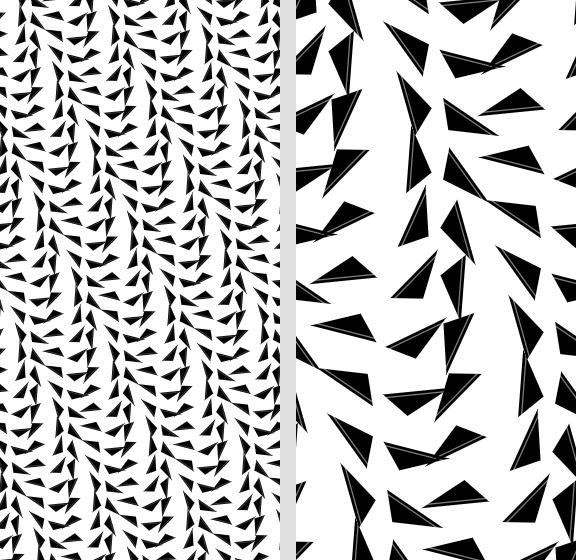
Left: the whole. Right: its middle third, enlarged.
Give the GLSL for this pattern, as a Shadertoy shader.

```glsl
const float COLUMNS = 15.0;          // grid points across the canvas width
const float START_ANGLE = 5.7;       // degrees, at the lower left grid point
const float COLUMN_TURN = 220.0;     // degrees added per column
const float ROW_TURN = 20.0;         // degrees added per row upward
const vec2 TIP = vec2(0.76, 0.0);    // corners around the pivot, in grid steps
const vec2 TAIL = vec2(-0.45, 0.0);
const vec2 SHOULDER = vec2(-0.05, -0.425);
const float HAIRLINE_DEPTH = 0.06;   // distance inside the long edge
const float HAIRLINE_WIDTH = 0.022;
const float HAIRLINE_STRENGTH = 0.5;
const vec3 PAPER = vec3(1.0);
const vec3 INK = vec3(0.005);

float segmentDistance(vec2 p, vec2 a, vec2 b) {
    vec2 ab = b - a;
    return length(p - a - ab * clamp(dot(p - a, ab) / dot(ab, ab), 0.0, 1.0));
}

// Positive to the left of the directed edge a -> b
float edgeSide(vec2 p, vec2 a, vec2 b) {
    return (b.x - a.x) * (p.y - a.y) - (b.y - a.y) * (p.x - a.x);
}

// Signed distance, negative inside; corners run counterclockwise
float triangleDistance(vec2 p, vec2 a, vec2 b, vec2 c) {
    float d = min(segmentDistance(p, a, b),
              min(segmentDistance(p, b, c), segmentDistance(p, c, a)));
    float side = min(edgeSide(p, a, b), min(edgeSide(p, b, c), edgeSide(p, c, a)));
    return side > 0.0 ? -d : d;
}

float coverage(float d, float pixel) {
    return clamp(0.5 - d / pixel, 0.0, 1.0);
}

// One shard with a faint light line along its long edge
float shard(vec2 p, float pixel) {
    float fill = coverage(triangleDistance(p, TIP, TAIL, SHOULDER), pixel);
    float lineDistance = abs(p.y + HAIRLINE_DEPTH);
    float fade = min(1.0, HAIRLINE_WIDTH / pixel);
    float hairline = fade * coverage(lineDistance - 0.5 * max(HAIRLINE_WIDTH, pixel), pixel);
    return fill * (1.0 - HAIRLINE_STRENGTH * hairline);
}

void mainImage(out vec4 fragColor, in vec2 fragCoord) {
    float pixel = COLUMNS / iResolution.x;
    vec2 p = fragCoord * pixel;
    vec2 nearest = floor(p + 0.5);

    // Shards reach into neighbouring cells, so gather a 3 by 3 block
    float ink = 0.0;
    for (int y = -1; y <= 1; y++) {
        for (int x = -1; x <= 1; x++) {
            vec2 pivot = nearest + vec2(x, y);
            float angle = radians(mod(START_ANGLE + dot(pivot, vec2(COLUMN_TURN, ROW_TURN)), 360.0));
            float c = cos(angle), s = sin(angle);
            vec2 q = p - pivot;
            vec2 local = vec2(c * q.x + s * q.y, c * q.y - s * q.x);
            ink = max(ink, shard(local, pixel));
        }
    }
    fragColor = vec4(mix(PAPER, INK, ink), 1.0);
}
```
